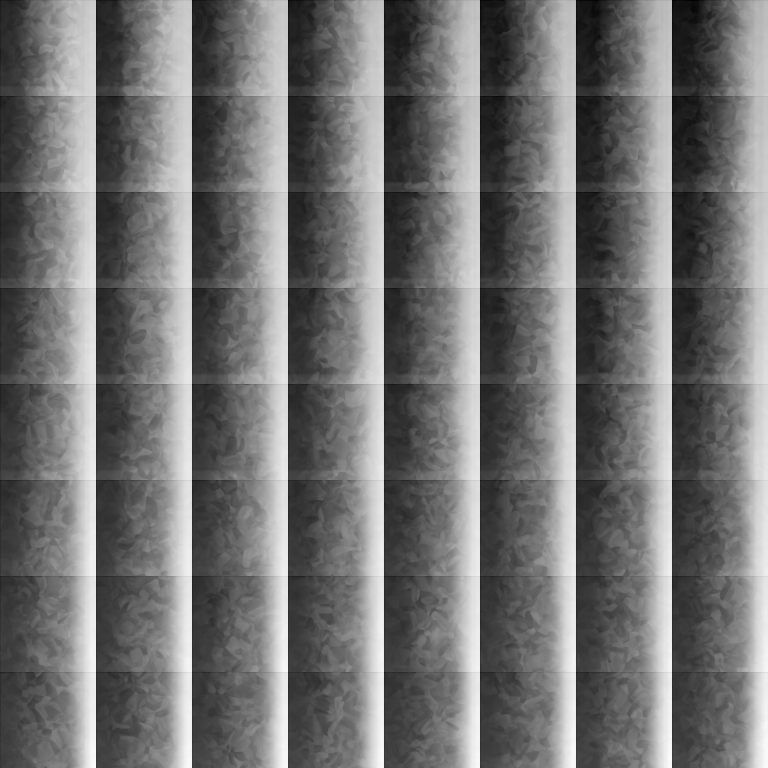
Give the GLSL for this pattern, as a Shadertoy shader.

```glsl
// Eight by eight grid of mottled grey tiles, each shaded from a dark left side to a bright right rim.

const float TILES = 8.0;           // repeats across and down
const float DARK_TOP_LEFT = 0.20;  // left-side grey at three canvas corners
const float DARK_TOP_RIGHT = 0.13;
const float DARK_BOTTOM = 0.235;
const float BODY_TOP = 0.46;       // rise of the broad gradient
const float BODY_BOTTOM = 0.25;
const float RIM_TOP = 0.16;        // rise of the right rim
const float RIM_BOTTOM = 0.46;
const float FALL = 0.06;           // brightening from tile top to tile bottom
const float BAND_HEIGHT = 0.10;    // pale strip along the tile bottom
const float BAND_LIFT = 0.055;
const float SEAM_WIDTH = 0.016;
const float SEAM_DEPTH = 0.05;
const float FLECK_SCALE = 13.0;    // flecks per tile side
const float FLECK_DEPTH = 0.17;
const float CLOUD_DEPTH = 0.09;
const int SAMPLES = 2;             // antialiasing samples per axis

vec3 hash3(vec2 p) {
    vec3 q = fract(p.xyx * vec3(0.1031, 0.1030, 0.0973));
    q += dot(q, q.yxz + 33.33);
    return fract((q.xxy + q.yzz) * q.zyx);
}

float valueNoise(vec2 p) {
    vec2 i = floor(p), f = fract(p);
    f = f * f * (3.0 - 2.0 * f);
    return mix(mix(hash3(i).x, hash3(i + vec2(1, 0)).x, f.x),
               mix(hash3(i + vec2(0, 1)).x, hash3(i + vec2(1, 1)).x, f.x), f.y);
}

float fbm(vec2 p) {
    float sum = 0.0, weight = 0.5;
    for (int i = 0; i < 4; i++) {
        sum += weight * valueNoise(p);
        p = p * 2.03 + 17.3;
        weight *= 0.5;
    }
    return sum / 0.9375;
}

// Flat-toned cells with softened borders.
float flecks(vec2 p) {
    vec2 cell = floor(p);
    float sum = 0.0, total = 0.0;
    for (int y = -1; y <= 1; y++) {
        for (int x = -1; x <= 1; x++) {
            vec2 id = cell + vec2(x, y);
            vec3 h = hash3(id);
            vec2 d = p - id - h.xy;
            float w = exp(-14.0 * dot(d, d));
            sum += w * h.z;
            total += w;
        }
    }
    return sum / max(total, 1e-5);
}

float mottle(vec2 p, vec2 tile) {
    vec2 q = p * FLECK_SCALE + tile * 37.0 + 50.0;
    vec2 warp = vec2(valueNoise(q * 0.6), valueNoise(q * 0.6 + 71.0)) - 0.5;
    q += 1.3 * warp;
    float tone = 0.65 * flecks(q) + 0.35 * flecks(q * 1.7 + 23.0);
    return tone - 0.5;
}

float tileShade(vec2 uv) {
    vec2 tile = clamp(floor(uv * TILES), 0.0, TILES - 1.0);
    vec2 p = uv * TILES - tile;
    float across = tile.x / (TILES - 1.0);
    float down = 1.0 - tile.y / (TILES - 1.0);

    // Broad gradient and bright rim, drifting over the grid
    float dark = mix(mix(DARK_TOP_LEFT, DARK_TOP_RIGHT, across), DARK_BOTTOM, down);
    float late = 0.14 * across * (1.0 - down);
    float wobble = 0.10 * (fbm(p * 3.0 + tile * 9.0 + 5.0) - 0.5);
    float x = p.x + wobble * smoothstep(0.0, 0.3, p.x) * smoothstep(1.0, 0.7, p.x);
    float shade = dark + mix(BODY_TOP, BODY_BOTTOM, down) * smoothstep(0.04 + late, 0.80 + late, x);
    float rimStart = mix(0.55, 0.68, down);
    float rim = smoothstep(rimStart, 0.98, x);
    shade += mix(RIM_TOP, RIM_BOTTOM, down) * rim;

    // Faint shadow step on the left, strongest in the upper rows
    shade -= 0.03 * (1.0 - down) * smoothstep(0.30, 0.25, x);

    // Vertical falloff and pale bottom strip
    shade += FALL * (0.5 - p.y);
    float band = smoothstep(BAND_HEIGHT + 0.02, BAND_HEIGHT - 0.02, p.y);
    shade += BAND_LIFT * band * (1.0 - smoothstep(0.5, 0.9, p.x)) * (1.0 - smoothstep(0.45, 0.8, down));

    // Clouds and flecks, quieter near both sides
    float grain = mix(0.3, 1.0, smoothstep(0.05, 0.38, p.x)) * mix(1.0, 0.15, smoothstep(0.62, 0.94, p.x));
    shade += grain * (FLECK_DEPTH * mottle(p, tile)
                    + CLOUD_DEPTH * (fbm(p * 5.0 + tile * 13.0) - 0.5));

    // Thin seams and faint streaks along the rim
    shade -= SEAM_DEPTH * (smoothstep(SEAM_WIDTH, 0.0, p.x) + smoothstep(SEAM_WIDTH, 0.0, 1.0 - p.y));
    shade += 0.025 * rim * (valueNoise(vec2(p.x * 38.0, tile.x * 7.0)) - 0.5);
    return clamp(shade, 0.0, 1.0);
}

void mainImage(out vec4 fragColor, in vec2 fragCoord) {
    float shade = 0.0;
    for (int j = 0; j < SAMPLES; j++) {
        for (int i = 0; i < SAMPLES; i++) {
            vec2 offset = (vec2(i, j) + 0.5) / float(SAMPLES) - 0.5;
            shade += tileShade((fragCoord + offset) / iResolution.xy);
        }
    }
    fragColor = vec4(vec3(shade / float(SAMPLES * SAMPLES)), 1.0);
}
```
